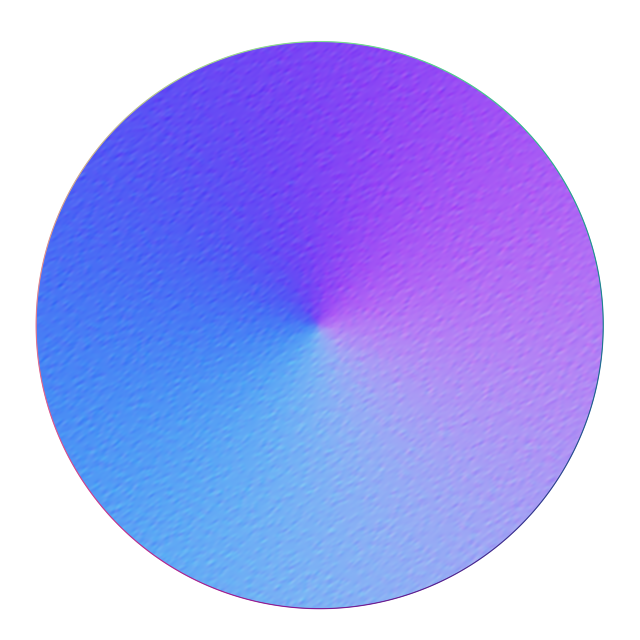
This texture map is drawn by a three.js fragment shader. Its source:

```glsl
// Draws a disc coloured like the normal map of a cone, with brushed grain and a thin rim.
varying vec2 vUv;

const vec2 DISC_CENTER = vec2(0.4995, 0.492);
const float DISC_RADIUS = 0.4440;
const vec2 APEX = vec2(0.496, 0.491);
const float APEX_SOFTNESS = 0.006;
const float EDGE_SOFTNESS = 0.0009;
const float RIM_WIDTH = 0.0019;
const float RIM_OPACITY = 0.85;

const vec3 FLAT_COLOR = vec3(0.49, 0.482, 0.957);
const float CONE_SLOPE = 0.21;
const vec3 RIM_BASE = vec3(0.5, 0.48, 0.5);
const float RIM_SLOPE = 0.47;
const vec3 BACKGROUND = vec3(1.0);

const vec2 GRAIN_SIZE = vec2(0.0125, 0.0066);
const float GRAIN_ANGLE = 0.62;
const float GRAIN_STRENGTH = 0.28;
const float GRAIN_FALLOFF = 4.5;

vec3 hash3(vec2 cell) {
  vec3 p = fract(vec3(cell.xyx) * vec3(0.1031, 0.1030, 0.0973));
  p += dot(p, p.yxz + 33.33);
  return fract((p.xxy + p.yzz) * p.zyx);
}

// Slope of a cellular field of soft bumps and dents.
vec2 bumpSlope(vec2 p) {
  vec2 cell = floor(p);
  vec2 local = p - cell;
  vec2 slope = vec2(0.0);
  for (int y = -1; y <= 1; y++) {
    for (int x = -1; x <= 1; x++) {
      vec2 neighbor = vec2(float(x), float(y));
      vec3 random = hash3(cell + neighbor + 200.0);
      vec2 offset = local - neighbor - random.xy;
      float height = 2.0 * random.z - 1.0;
      slope += height * offset * exp(-GRAIN_FALLOFF * dot(offset, offset));
    }
  }
  return slope;
}

// Bumps stretched along the brush direction, with the slope in canvas axes.
vec2 grainSlope(vec2 uv) {
  float c = cos(GRAIN_ANGLE);
  float s = sin(GRAIN_ANGLE);
  vec2 along = vec2(c, s);
  vec2 across = vec2(-s, c);
  vec2 p = vec2(dot(uv, along), dot(uv, across)) / GRAIN_SIZE;
  vec2 slope = bumpSlope(p) * GRAIN_SIZE.y / GRAIN_SIZE;
  return along * slope.x + across * slope.y;
}

// Red follows x and green falls with y, as in a downward green normal map.
vec3 encodeSlope(vec3 base, vec2 slope) {
  return base + vec3(slope.x, -slope.y, 0.0);
}

void main() {
  // Cone face, flattened at its very tip
  vec2 fromApex = vUv - APEX;
  vec2 coneNormal = fromApex / sqrt(dot(fromApex, fromApex) + APEX_SOFTNESS * APEX_SOFTNESS);
  vec2 slope = CONE_SLOPE * coneNormal + GRAIN_STRENGTH * grainSlope(vUv);
  vec3 color = encodeSlope(FLAT_COLOR, slope);

  // Steep rim, facing the other way
  vec2 fromCenter = vUv - DISC_CENTER;
  float radius = length(fromCenter);
  vec2 outward = fromCenter / max(radius, 0.0001);
  float edgeDistance = radius - DISC_RADIUS;
  float rim = smoothstep(-EDGE_SOFTNESS, EDGE_SOFTNESS, edgeDistance + RIM_WIDTH);
  vec3 rimColor = encodeSlope(RIM_BASE, -RIM_SLOPE * outward);
  color = mix(color, rimColor, rim * RIM_OPACITY);

  // Disc over the plain ground
  float outside = smoothstep(-EDGE_SOFTNESS, EDGE_SOFTNESS, edgeDistance);
  gl_FragColor = vec4(mix(color, BACKGROUND, outside), 1.0);
}
```
